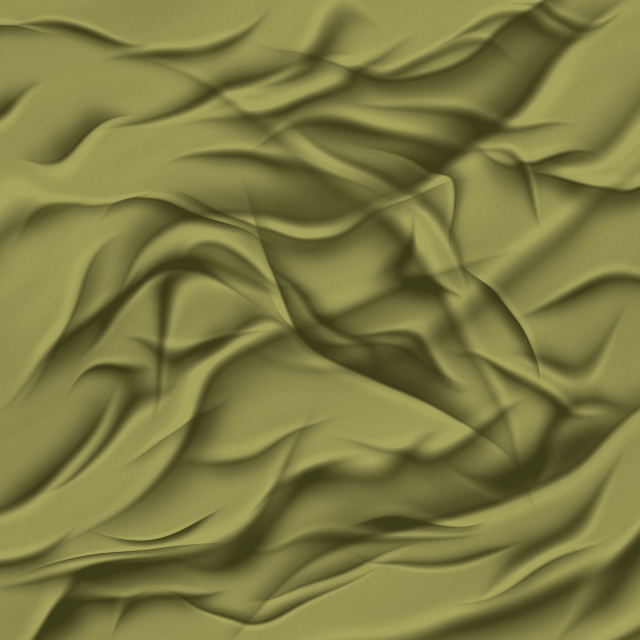
Write a WebGL 1 fragment shader that draws this texture.

```glsl
precision highp float;
// Crumpled olive satin: scattered soft folds, each a curved ridge with a pale rim
// on one side and a shaded slope on the other. Every fold bends the cloth
// that later folds are drawn on, so that they flow into one another.

uniform vec2 u_resolution;

const vec3 SHADOW = vec3(0.235, 0.235, 0.095);
const vec3 MIDTONE = vec3(0.45, 0.443, 0.24);
const vec3 LIGHT = vec3(0.625, 0.616, 0.345);

const int LONG_FOLDS = 10;       // large folds crossing the cloth
const int FOLDS = 74;            // large folds plus a grid of small ones
const float GRID = 8.0;
const float DRAPE_ANGLE = 0.48;  // main direction, rising to the right
const vec2 KNOT = vec2(0.68, 0.6); // where the folds gather and turn
const float KNOT_TURN = -1.55;
const float WARP = 0.11;         // waviness of the whole cloth
const float PULL = 0.55;         // how far a fold bends the later ones
const float SHADE = 1.1;
const float RIM = 0.17;
const float CREASE = 0.35;       // thin dark line at the foot of the rim
const float GRAIN = 0.03;
const float BASE_TONE = 0.87;

float hash(float n) {
  n = fract(n * 0.1031);
  n *= n + 33.33;
  n *= n + n;
  return fract(n);
}

float hash2(vec2 p) {
  vec3 q = fract(p.xyx * 0.1031);
  q += dot(q, q.yzx + 33.33);
  return fract((q.x + q.y) * q.z);
}

float noise(vec2 p) {
  vec2 cell = floor(p);
  vec2 f = p - cell;
  f = f * f * f * (f * (f * 6.0 - 15.0) + 10.0);
  return mix(mix(hash2(cell), hash2(cell + vec2(1.0, 0.0)), f.x),
             mix(hash2(cell + vec2(0.0, 1.0)), hash2(cell + 1.0), f.x), f.y);
}

// Adds one fold: x of the result is its shade, y its pale rim. Bends p.
vec2 addFold(inout vec2 p, vec2 center, float angle, float halfLength, float width, float seed) {
  vec2 along = vec2(cos(angle), sin(angle));
  vec2 across = vec2(-along.y, along.x);
  vec2 d = p - center;
  float u = dot(d, along) / halfLength;
  float v = dot(d, across);

  // Curved, slightly wavy ridge line
  v += halfLength * (hash(seed + 4.1) - 0.5) * 0.7 * u * u;
  v += width * 0.7 * sin(u * 3.4 + seed);

  float fade = 1.0 - smoothstep(0.2, 1.0, abs(u));
  float side = hash(seed + 5.3) < 0.65 ? -1.0 : 1.0;
  float s = side * v / (width * mix(0.35, 1.0, fade));
  float edge = mix(0.12, 0.55, hash(seed + 6.7));

  float slope = smoothstep(-edge, edge, s) * exp(-0.75 * s * s);
  float crease = exp(-pow((s - edge) / (0.6 * edge), 2.0));
  float rim = exp(-7.0 * (s + 0.5) * (s + 0.5));
  float strength = mix(0.5, 1.2, hash(seed + 7.9));
  strength *= 0.55 + 0.8 * noise(vec2(u * 2.5 + seed, seed));

  p += across * side * PULL * width * fade * exp(-s * s);
  return vec2((slope + CREASE * crease) * strength, rim) * fade;
}

void main() {
  vec2 uv = gl_FragCoord.xy / u_resolution.y;
  vec2 p = uv;
  p += WARP * (vec2(noise(uv * 3.3 + 3.7), noise(uv * 3.3 + 41.2)) - 0.5);
  p += 0.25 * WARP * (vec2(noise(uv * 8.0 + 17.0), noise(uv * 8.0 + 63.0)) - 0.5);

  vec2 light = vec2(0.0);
  for (int i = 0; i < FOLDS; i++) {
    float n = float(i);
    float seed = n * 13.7 + 5.0;
    float a = hash(seed);
    float b = hash(seed + 1.3);
    float c = hash(seed + 2.9);
    vec2 center;
    float angle;
    float halfLength;
    float width;
    if (i < LONG_FOLDS) {
      // Long folds are spread evenly in height; every fourth runs steeply
      center = vec2(mix(0.1, 0.9, a), (n + 0.5) / float(LONG_FOLDS));
      angle = DRAPE_ANGLE + (b - 0.5) * 0.4;
      if (mod(n, 4.0) > 2.5) {
        center = KNOT + (vec2(a, c) - 0.5) * 0.25;
        angle = b < 0.5 ? -0.85 : 1.15;
      }
      halfLength = mix(0.32, 0.58, c);
      width = mix(0.026, 0.05, b);
    } else {
      float k = n - float(LONG_FOLDS);
      center = (vec2(mod(k, GRID), floor(k / GRID)) + vec2(a, b)) / GRID;
      vec2 toKnot = center - KNOT;
      angle = DRAPE_ANGLE + (c - 0.5) * 0.7;
      angle += KNOT_TURN * exp(-dot(toKnot, toKnot) / 0.06);
      halfLength = mix(0.1, 0.22, a);
      width = mix(0.012, 0.034, c);
    }
    light += addFold(p, center, angle, halfLength, width, seed);
  }

  // Broad sheen and faint creases stretched along the drape
  float ca = cos(DRAPE_ANGLE);
  float sa = sin(DRAPE_ANGLE);
  vec2 q = vec2(ca * p.x + sa * p.y, ca * p.y - sa * p.x);
  float sheen = noise(q * vec2(2.5, 6.0) + 9.0) - 0.5;
  float creases = noise(q * vec2(7.0, 34.0) + 30.0) - 0.5;

  float tone = BASE_TONE + 0.2 * sheen + 0.08 * creases;
  tone += RIM * min(light.y, 1.3) - 1.05 * (1.0 - exp(-SHADE * light.x));
  tone += GRAIN * (noise(uv * 260.0) - 0.5);
  tone = clamp(tone, 0.0, 1.06);

  vec3 color = tone < 0.55 ? mix(SHADOW, MIDTONE, tone / 0.55)
                           : mix(MIDTONE, LIGHT, (tone - 0.55) / 0.45);
  gl_FragColor = vec4(color, 1.0);
}
```
